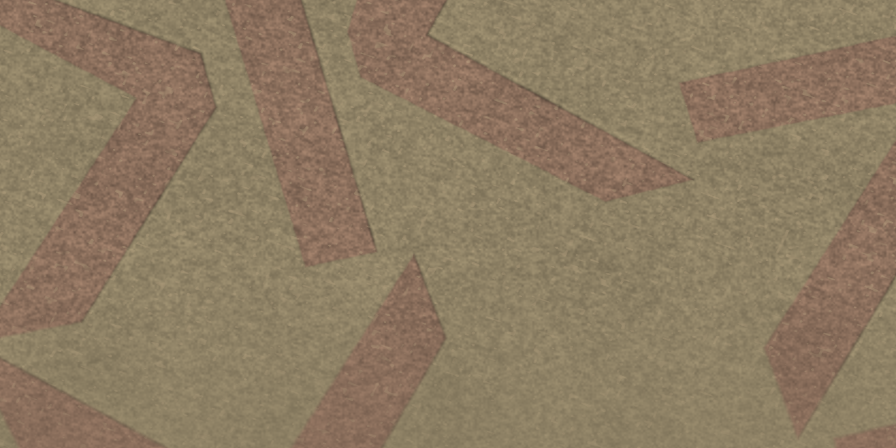
Reproduce this pattern procedurally as a WebGL 1 fragment shader.

```glsl
precision highp float;
// Copper-brown angular strips pressed into speckled olive paper.

uniform vec2 u_resolution;

#define PAPER vec3(0.553, 0.503, 0.393)
#define COPPER vec3(0.541, 0.432, 0.359)
#define FLECK vec3(0.70, 0.62, 0.49)
#define GRAIN 0.34
#define FLECK_AMOUNT 0.55
#define CREASE_WIDTH 0.0035
#define CREASE_DARK 0.20
#define RIM_LIGHT 0.05
#define CORNERS 7

float hash(vec2 p) {
  vec3 q = fract(vec3(p.xyx) * 0.1031);
  q += dot(q, q.yzx + 33.33);
  return fract((q.x + q.y) * q.z);
}

float noise(vec2 p) {
  vec2 i = floor(p), f = fract(p);
  f = f * f * (3.0 - 2.0 * f);
  return mix(mix(hash(i), hash(i + vec2(1.0, 0.0)), f.x),
             mix(hash(i + vec2(0.0, 1.0)), hash(i + vec2(1.0)), f.x), f.y);
}

// Signed distance to a polygon, negative inside
float polygon(vec2 p, vec2 a, vec2 b, vec2 c, vec2 d, vec2 e, vec2 f, vec2 g) {
  vec2 v[CORNERS];
  v[0] = a; v[1] = b; v[2] = c; v[3] = d; v[4] = e; v[5] = f; v[6] = g;
  float nearest = 1e3, side = 1.0;
  vec2 previous = g;
  for (int i = 0; i < CORNERS; i++) {
    vec2 edge = previous - v[i], w = p - v[i];
    vec2 gap = w - edge * clamp(dot(w, edge) / max(dot(edge, edge), 1e-6), 0.0, 1.0);
    nearest = min(nearest, dot(gap, gap));
    bool above = p.y >= v[i].y, below = p.y < previous.y;
    bool left = edge.x * w.y > edge.y * w.x;
    if ((above && below && left) || (!above && !below && !left)) side = -side;
    previous = v[i];
  }
  return side * sqrt(nearest);
}

float bar(vec2 p, vec2 a, vec2 b, vec2 c, vec2 d) {
  return polygon(p, a, b, c, d, d, d, d);
}

// Union of all pressed strips
float strips(vec2 p) {
  // Bent strips
  float d = polygon(p, vec2(-0.633, 1.279), vec2(0.448, 0.880), vec2(0.482, 0.760),
    vec2(0.182, 0.281), vec2(-0.052, 0.237), vec2(0.305, 0.781), vec2(0.305, 0.781));
  d = min(d, polygon(p, vec2(0.812, 1.052), vec2(0.776, 0.930), vec2(0.805, 0.828),
    vec2(1.352, 0.550), vec2(1.547, 0.599), vec2(0.953, 0.922), vec2(1.026, 1.052)));
  // Straight strips
  d = min(d, bar(p, vec2(0.471, 1.104), vec2(0.641, 1.104), vec2(0.841, 0.438), vec2(0.682, 0.404)));
  d = min(d, bar(p, vec2(1.516, 0.815), vec2(2.083, 0.938), vec2(2.083, 0.786), vec2(1.557, 0.682)));
  d = min(d, bar(p, vec2(1.706, 0.224), vec2(1.781, 0.021), vec2(2.083, 0.523), vec2(2.083, 0.818)));
  d = min(d, bar(p, vec2(0.924, 0.432), vec2(0.995, 0.245), vec2(0.812, -0.068), vec2(0.607, -0.068)));
  d = min(d, bar(p, vec2(-0.052, 0.229), vec2(0.458, -0.047), vec2(0.065, -0.047), vec2(-0.052, 0.190)));
  d = min(d, bar(p, vec2(1.862, 0.021), vec2(2.083, 0.073), vec2(2.083, -0.050), vec2(1.875, -0.050)));
  return d;
}

void main() {
  vec2 p = gl_FragCoord.xy / u_resolution.y;
  // Focus softens toward the bottom
  float focus = smoothstep(-0.1, 0.55, p.y);
  float d = strips(p);
  float blur = mix(0.006, 0.002, focus) + 0.5 / u_resolution.y;
  float ink = 1.0 - smoothstep(-blur, blur, d + (noise(p * 90.0) - 0.5) * 0.002);
  vec3 color = mix(PAPER, COPPER, ink);

  // Broad, uneven light
  color *= 1.0 + 0.05 * (noise(p * 5.0) - 0.5) + 0.02 * (p.y - 0.5);

  // Fibrous grain in three sizes
  vec2 fibre = mat2(0.9, 0.35, -0.45, 1.0) * p;
  float grain = 0.45 * noise(fibre * vec2(105.0, 135.0))
              + 0.35 * noise(p * 210.0 + 17.0)
              + 0.20 * noise(fibre * vec2(42.0, 60.0) + 5.0) - 0.5;
  color *= 1.0 + GRAIN * mix(0.6, 1.05, focus) * grain * (1.0 + 0.35 * ink);

  // Pale flecks
  float fleck = smoothstep(0.78, 0.98, noise(fibre * vec2(85.0, 110.0) + 41.0));
  color = mix(color, FLECK, fleck * FLECK_AMOUNT * mix(0.4, 0.8, focus));

  // Thin broken crease on right-facing edges, faint light rim beside it
  float facing = (strips(p + vec2(0.003, 0.001)) - d) / 0.003;
  float shade = mix(0.2, 1.0, smoothstep(-0.2, 0.8, facing));
  shade *= mix(0.4, 1.0, focus) * mix(0.5, 1.2, noise(p * 25.0 + 9.0));
  float crease = d / CREASE_WIDTH;
  float rim = (d - 0.008) / CREASE_WIDTH;
  color *= 1.0 - CREASE_DARK * shade * exp(-crease * crease);
  color *= 1.0 + RIM_LIGHT * shade * exp(-rim * rim);

  gl_FragColor = vec4(color, 1.0);
}
```
